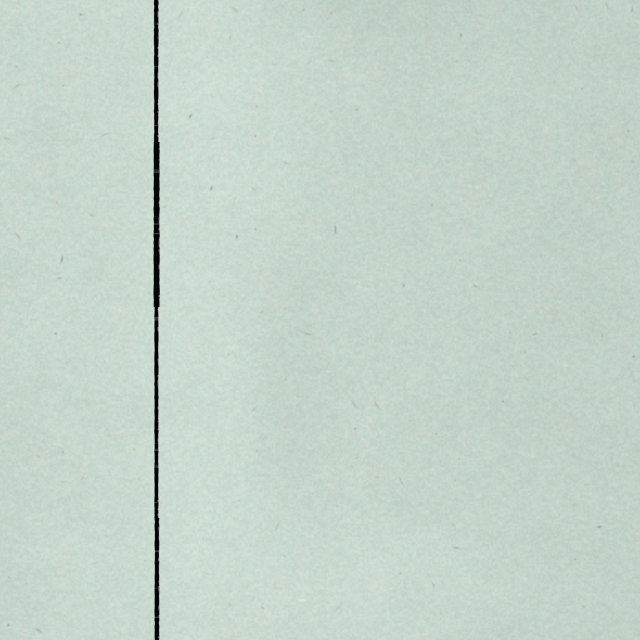
Write a three.js fragment shader that draws this texture.

```glsl
// Pale sage-green paper with fine fibre grain and one worn black vertical rule.
#define PAPER vec3(0.770, 0.832, 0.790)
#define INK vec3(0.012, 0.016, 0.014)
#define GRAIN 0.055
#define MOTTLE 0.022
#define FLECK_GRID 26.0
#define FLECK_SHARE 0.22
#define RULE_SOFT 0.0012
#define WEAR 0.45

varying vec2 vUv;

float hash(vec2 p) {
  vec3 q = fract(vec3(p.xyx) * 0.1031);
  q += dot(q, q.yzx + 33.33);
  return fract((q.x + q.y) * q.z);
}

vec2 hash2(vec2 p) {
  return vec2(hash(p), hash(p + 57.3));
}

float valueNoise(vec2 p) {
  vec2 i = floor(p), f = fract(p);
  f = f * f * (3.0 - 2.0 * f);
  float low = mix(hash(i), hash(i + vec2(1.0, 0.0)), f.x);
  float high = mix(hash(i + vec2(0.0, 1.0)), hash(i + 1.0), f.x);
  return mix(low, high, f.y);
}

// Distance to the nearest scattered point
float cellular(vec2 p) {
  vec2 i = floor(p), f = fract(p);
  float nearest = 2.0;
  for (int y = -1; y <= 1; y++) {
    for (int x = -1; x <= 1; x++) {
      vec2 cell = vec2(float(x), float(y));
      nearest = min(nearest, length(cell + hash2(i + cell) - f));
    }
  }
  return nearest;
}

float blob(vec2 p, vec2 center, vec2 size) {
  vec2 d = (p - center) / size;
  return exp(-dot(d, d));
}

// Broad, slow changes of light over the sheet
float shading(vec2 p) {
  float s = 0.012 - 0.026 * smoothstep(0.25, 1.0, p.x);
  s += 0.018 * blob(p, vec2(0.34, 0.83), vec2(0.13, 0.25));
  s += 0.016 * blob(p, vec2(0.32, 0.28), vec2(0.11, 0.35));
  s += 0.018 * blob(p, vec2(0.60, 0.10), vec2(0.24, 0.12));
  s -= 0.028 * blob(p, vec2(0.61, 1.0), vec2(0.14, 0.06));
  s -= 0.016 * blob(p, vec2(0.46, 0.42), vec2(0.07, 0.20));
  s -= 0.014 * blob(p, vec2(0.0, 0.18), vec2(0.05, 0.30));
  return s;
}

float grain(vec2 p) {
  float fine = valueNoise(p * 350.0) - 0.5;
  float weave = valueNoise(p * vec2(150.0, 210.0) + 19.0) - 0.5;
  float pits = 0.45 - cellular(p * 120.0);
  return 0.65 * fine + 0.45 * weave + 0.25 * pits;
}

// Sparse short fibres and specks, tinted brown, grey or pale
vec3 flecks(vec2 p) {
  vec2 q = p * FLECK_GRID, id = floor(q);
  float seed = hash(id + 311.0);
  float kind = hash(id + 83.0);
  float angle = 6.283 * hash(id + 141.0);
  vec2 d = fract(q) - mix(vec2(0.25), vec2(0.75), hash2(id + 9.0));
  d = mat2(cos(angle), -sin(angle), sin(angle), cos(angle)) * d;
  d.y += 0.7 * d.x * d.x;
  float reach = mix(0.05, 0.22, pow(hash(id + 27.0), 3.0));
  float mark = exp(-dot(d / vec2(reach, 0.045), d / vec2(reach, 0.045)));
  vec3 tint = mix(vec3(-0.05, -0.10, -0.12), vec3(-0.16), step(0.55, kind));
  tint = mix(tint, vec3(0.07, 0.04, 0.04), step(0.8, kind));
  return tint * mark * step(seed, FLECK_SHARE) * mix(0.4, 1.1, hash(id + 5.0));
}

// Ink cover of the rule, whose edges step where its segments join
float rule(vec2 p) {
  float upper = step(0.778, p.y);
  float middle = step(0.52, p.y) - upper;
  float lower = 1.0 - step(0.19, p.y);
  float left = 0.2414 - 0.0012 * middle - 0.0006 * upper + 0.0004 * lower;
  float right = 0.2474 + 0.0018 * middle + 0.0012 * lower;
  float ragged = 0.0008 * (valueNoise(vec2(3.0, p.y * 190.0)) - 0.5);
  float cover = smoothstep(-RULE_SOFT, RULE_SOFT, p.x - left + ragged)
    * smoothstep(-RULE_SOFT, RULE_SOFT, right - p.x + ragged);
  // Small pale nicks along the right side and rare hairline gaps
  float nick = smoothstep(0.62, 0.9, valueNoise(vec2(11.0, p.y * 240.0)));
  float side = smoothstep(right - 0.003, right, p.x);
  float gap = smoothstep(0.9, 1.0, valueNoise(vec2(29.0, p.y * 260.0)));
  return cover * (1.0 - WEAR * max(nick * side, 0.6 * gap));
}

void main() {
  vec2 p = vUv;
  float mottle = valueNoise(p * 14.0) + 0.6 * valueNoise(p * 37.0 + 7.0) - 0.8;
  vec3 color = PAPER + shading(p) + MOTTLE * 0.6 * mottle + GRAIN * grain(p);
  float warmth = valueNoise(p * 120.0 + 71.0) - 0.5;
  color += warmth * vec3(0.018, -0.004, -0.006) + flecks(p);
  color = mix(color, INK, rule(p));
  gl_FragColor = vec4(clamp(color, 0.0, 1.0), 1.0);
}
```
